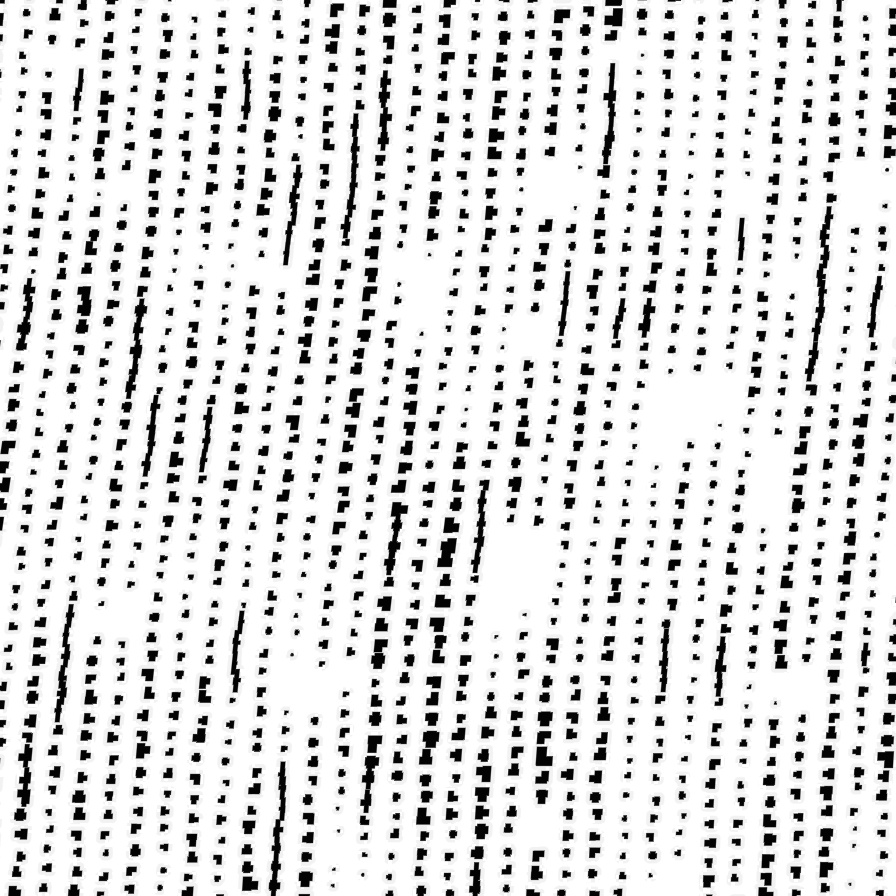
A WebGL 1 fragment shader for this texture:

```glsl
precision highp float;
uniform vec2 u_resolution;

#define COLUMNS 32.0
#define ROWS 46.0
#define LEAN 0.108
#define LEAN_FALLOFF 0.028
#define BEND 0.006
#define HEAVY_RADIUS 0.0064
#define LIGHT_RADIUS 0.0048
#define STREAK_WIDTH 0.0026
#define FRINGE_REACH 0.0046
#define INK vec3(0.01)
#define FRINGE vec3(0.95)
#define PAPER vec3(1.0)

float hash(vec2 p) {
  vec3 q = fract(vec3(p.xyx) * 0.1031);
  q += dot(q, q.yzx + 33.33);
  return fract((q.x + q.y) * q.z);
}

float valueNoise(vec2 p) {
  vec2 cell = floor(p);
  vec2 f = fract(p);
  f = f * f * (3.0 - 2.0 * f);
  float low = mix(hash(cell), hash(cell + vec2(1.0, 0.0)), f.x);
  float high = mix(hash(cell + vec2(0.0, 1.0)), hash(cell + 1.0), f.x);
  return mix(low, high, f.y);
}

float box(vec2 p, vec2 halfSize) {
  vec2 q = abs(p) - halfSize;
  return length(max(q, 0.0)) + min(max(q.x, q.y), 0.0);
}

// Notched dot: two crossed bars, slightly out of register
float notchedDot(vec2 p, float radius, vec2 seed) {
  vec2 slip = (vec2(hash(seed + 3.1), hash(seed + 8.7)) - 0.5) * radius * 0.7;
  float across = box(p - slip, radius * vec2(1.0, 0.62));
  float along = box(p + slip, radius * vec2(0.64, 0.9 + 0.35 * hash(seed + 5.3)));
  return min(across, along);
}

// Dot radius: alternate heavy and light columns, with worn patches
float dotRadius(vec2 id) {
  float heavy = 1.0 - mod(id.x, 2.0);
  float tone = valueNoise(id * vec2(0.23, 0.13) + 71.0);
  float worn = smoothstep(0.08, 0.27, valueNoise(id * vec2(0.45, 0.28) + 17.0));
  float radius = mix(LIGHT_RADIUS, HEAVY_RADIUS, heavy);
  return radius * mix(0.62, 1.2, tone) * mix(0.78, 1.2, hash(id + 41.0)) * worn;
}

// Distance to the nearest ink in the leaning columns
float inkDistance(vec2 uv) {
  float drop = 1.0 - uv.y;
  float shift = (LEAN - LEAN_FALLOFF * uv.x) * drop - BEND * sin(6.28318 * drop);
  float u = (uv.x + shift) * COLUMNS;
  float column = floor(u + 0.5);
  float v = uv.y * ROWS + 0.7 * hash(vec2(column, 9.0));
  float nearest = 1.0;

  for (int k = -1; k <= 1; k++) {
    vec2 id = vec2(column, floor(v) + float(k));
    vec2 jitter = vec2(hash(id + 13.0), hash(id + 29.0)) - 0.5;
    vec2 center = id + vec2(0.0, 0.5) + jitter * vec2(0.16, 0.28);
    vec2 p = (vec2(u, v) - center) / vec2(COLUMNS, ROWS);
    float radius = dotRadius(id);
    if (radius > 0.0014) {
      nearest = min(nearest, notchedDot(p, radius, id));
      // Runs of dots that fuse into a thin stroke
      float run = valueNoise(vec2(column * 7.0, id.y * 0.17));
      if (run > 0.87) {
        nearest = min(nearest, box(p, vec2(STREAK_WIDTH, 0.6 / ROWS)));
      }
    }
  }
  return nearest;
}

void main() {
  vec2 uv = gl_FragCoord.xy / u_resolution;
  float soft = 0.8 / min(u_resolution.x, u_resolution.y);
  float d = inkDistance(uv);

  // Faint mottled fringe around the ink
  float mottle = step(0.22, hash(floor(uv * 256.0)));
  float fringe = (1.0 - smoothstep(FRINGE_REACH - soft, FRINGE_REACH + soft, d)) * mottle;

  vec3 color = mix(PAPER, FRINGE, fringe);
  color = mix(color, INK, 1.0 - smoothstep(-soft, soft, d));
  gl_FragColor = vec4(color, 1.0);
}
```
